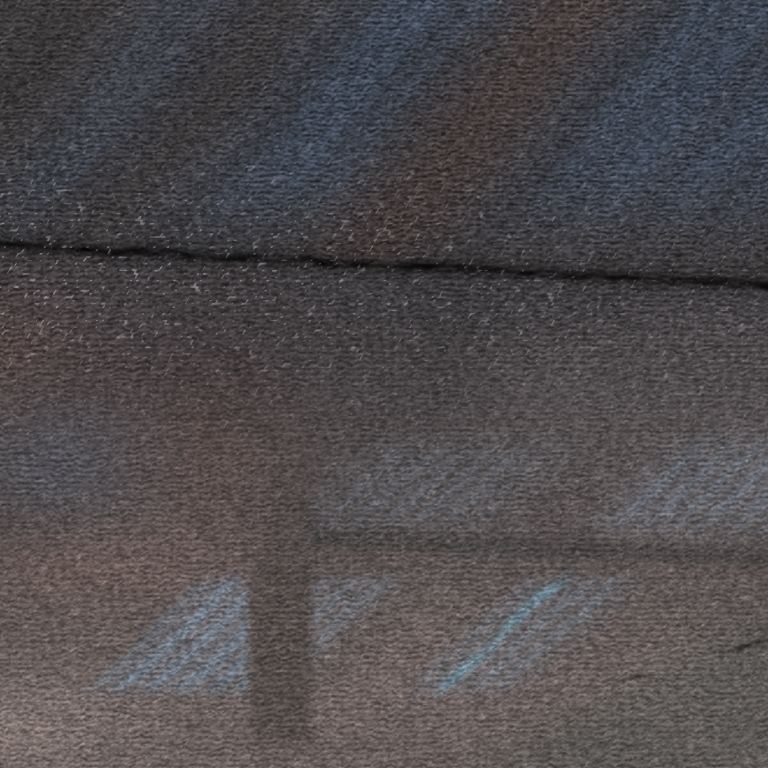
A three.js fragment shader for this texture:

```glsl
// Dark woven cloth with a sagging crease, crossed by slanted bluish light.
// Soft masks lay down the bands, window panes and shadow bars; layered noise
// and broken rows then add the weave, with small glints scattered on top.
varying vec2 vUv;

float hash(vec2 p) {
  return fract(sin(dot(p, vec2(127.1, 311.7))) * 43758.5453);
}

float noise(vec2 p) {
  vec2 i = floor(p), f = fract(p);
  f = f * f * (3.0 - 2.0 * f);
  return mix(mix(hash(i), hash(i + vec2(1.0, 0.0)), f.x),
             mix(hash(i + vec2(0.0, 1.0)), hash(i + vec2(1.0, 1.0)), f.x), f.y);
}

float fbm(vec2 p) {
  float sum = 0.0, amp = 0.5;
  for (int i = 0; i < 4; i++) {
    sum += amp * noise(p);
    p = p * 2.03 + 7.1;
    amp *= 0.5;
  }
  return sum;
}

// 1 between a and b, with edges of softness e
float band(float v, float a, float b, float e) {
  return smoothstep(a - e, a + e, v) * (1.0 - smoothstep(b - e, b + e, v));
}

float blob(vec2 p, vec2 c, vec2 r) {
  vec2 d = (p - c) / r;
  return exp(-dot(d, d));
}

// Short dark stroke that fades towards its ends
float stroke(vec2 p, vec2 c, float slope, vec2 r) {
  vec2 d = p - c;
  d.y -= slope * d.x;
  return blob(d, vec2(0.0), r);
}

vec3 upperCloth(vec2 p) {
  float s = p.x - 0.8 * (p.y - 0.85) + 0.05 * (fbm(p * 6.0) - 0.5);
  float blue = 0.5 * band(s, 0.08, 0.20, 0.06) + 0.85 * band(s, 0.33, 0.53, 0.08)
             + 0.9 * smoothstep(0.66, 0.84, s);
  float streaks = noise(vec2(s * 38.0, p.y * 2.0));
  blue *= (0.7 + 0.6 * streaks) * smoothstep(0.64, 0.80, p.y);
  vec3 col = mix(vec3(0.24, 0.228, 0.235), vec3(0.235, 0.265, 0.315), blue);
  col += vec3(0.03, 0.008, 0.0) * band(s, 0.56, 0.68, 0.07);
  return col + vec3(0.03) * (streaks - 0.5);
}

vec3 lowerCloth(vec2 p) {
  vec3 col = mix(vec3(0.405, 0.365, 0.355), vec3(0.325, 0.30, 0.30), smoothstep(0.05, 0.40, p.y));
  col = mix(col, vec3(0.25, 0.238, 0.248), smoothstep(0.36, 0.62, p.y));
  col += 0.035 * smoothstep(0.45, 0.95, p.x) * band(p.y, 0.30, 0.58, 0.08);
  // Warm stains and the greyer lower right corner
  col += vec3(0.05, 0.015, 0.005) * blob(p, vec2(0.0, 0.55), vec2(0.13, 0.08));
  col += vec3(0.015, -0.01, -0.015) * blob(p, vec2(0.27, 0.43), vec2(0.10, 0.14));
  col += vec3(0.05, 0.025, 0.015) * blob(p, vec2(0.10, 0.26), vec2(0.22, 0.06));
  col += vec3(0.09, 0.08, 0.075) * blob(p, vec2(0.03, 0.05), vec2(0.13, 0.07));
  col += vec3(0.04, 0.03, 0.025) * stroke(p, vec2(0.48, 0.10), 0.75, vec2(0.08, 0.04));
  float corner = smoothstep(-0.03, 0.05, 0.55 * (p.x - 0.6) - p.y);
  col = mix(col, vec3(0.35, 0.34, 0.33), 0.8 * corner);

  // Panes of light, sheared along s and cut by the bars
  float s = p.x - 1.05 * (p.y - 0.095) + 0.012 * (noise(p * 25.0) - 0.5);
  float ridge = 0.5 + 0.5 * sin(s * 165.0 + 3.0 * noise(vec2(s * 12.0, 3.0)));
  float low = band(p.y, 0.100, 0.246, 0.016);
  float high = band(p.y, 0.312, 0.425, 0.03);
  float left = low * band(s, 0.11, 0.36, 0.025) * (1.0 - smoothstep(0.316, 0.332, p.x));
  float mid = low * band(s, 0.25, 0.36, 0.03) * smoothstep(0.398, 0.414, p.x);
  float right = low * band(s, 0.53, 0.67, 0.03);
  float upperMid = high * band(s, 0.15, 0.40, 0.06) * smoothstep(0.395, 0.42, p.x);
  float upperRight = high * smoothstep(0.51, 0.57, s);
  float light = left + 0.6 * mid + 0.6 * right + 0.4 * upperMid + 0.6 * upperRight;
  col = mix(col, vec3(0.43, 0.475, 0.53), light * (0.36 + 0.5 * ridge));
  col += vec3(-0.01, 0.01, 0.03) * blob(p, vec2(0.07, 0.39), vec2(0.11, 0.07));
  float cyan = exp(-pow((s - 0.570) / 0.012, 2.0)) * (0.4 + 0.6 * noise(p * 30.0));
  col += vec3(0.0, 0.10, 0.13) * low * cyan;

  // Shadow bars
  float post = band(p.x, 0.327, 0.405, 0.012) * band(p.y, 0.03, 0.27, 0.03)
             + 0.5 * band(p.x, 0.350, 0.400, 0.015) * band(p.y, 0.27, 0.49, 0.04);
  float railY = p.y - 0.305 + 0.046 * (p.x - 0.4);
  float rail = band(railY, -0.017, 0.008, 0.009) * smoothstep(0.38, 0.42, p.x);
  col = mix(col, vec3(0.295, 0.265, 0.26), 0.7 * post);
  return mix(col, vec3(0.27, 0.255, 0.255), 0.65 * rail);
}

void main() {
  vec2 p = vUv;
  float fold = p.y - 0.681 + 0.053 * p.x + 0.009 * (fbm(vec2(p.x * 40.0, 1.0)) - 0.5);
  vec3 col = mix(lowerCloth(p), upperCloth(p), smoothstep(-0.012, 0.012, fold));
  col *= 0.93 + 0.16 * fbm(p * vec2(7.0, 10.0));

  // Crease of uneven depth, and small nicks
  float depth = 0.25 + 0.5 * noise(p * vec2(45.0, 160.0));
  col *= 1.0 - depth * exp(-pow(fold / 0.0065, 2.0)) - 0.15 * exp(-pow(fold / 0.02, 2.0));
  float nick = stroke(p, vec2(0.975, 0.16), 0.3, vec2(0.03, 0.004))
             + stroke(p, vec2(0.825, 0.118), 0.25, vec2(0.02, 0.003));
  col *= 1.0 - 0.6 * min(nick, 1.0) * noise(p * vec2(110.0, 150.0) + 4.0);

  // Weave: fine rows broken up by slanted fibres and grain
  float wave = noise(p * vec2(120.0, 70.0));
  float rows = sin(p.y * 850.0 + 5.0 * wave) * (0.5 + noise(p * 35.0 + 9.0));
  float fibre = noise(vec2(p.x * 210.0 - p.y * 130.0, p.y * 300.0)) - 0.5;
  float grain = noise(p * vec2(330.0, 420.0)) - 0.5;
  float rough = 1.0 + 0.4 * smoothstep(0.45, 0.65, p.y);
  col *= 1.0 + rough * (0.09 * rows + 0.34 * fibre + 0.30 * grain);

  // Glints, densest on the left around the crease
  float density = 0.3 + 0.8 * exp(-pow((fold + 0.02) / 0.12, 2.0)) * (1.0 - 0.7 * p.x);
  float glint = noise(vec2(p.x * 230.0 - p.y * 120.0, p.y * 230.0) + 31.0);
  col += vec3(0.26, 0.265, 0.275) * density * smoothstep(0.74, 0.98, glint);

  gl_FragColor = vec4(col, 1.0);
}
```
